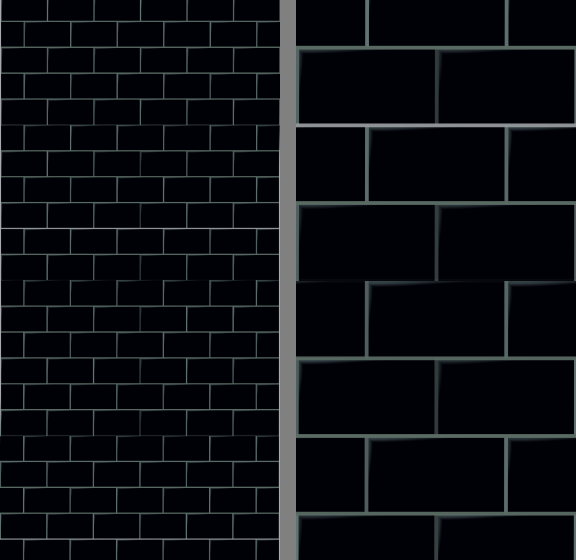
Left, the full canvas; right, a detail of the centre.
This pattern is drawn by a Shadertoy shader. Its source:

```glsl
#define PITCH vec2(0.1661, 0.09245)   // brick size, in canvas widths
#define FIRST_LINE 0.0763             // depth of the first bed line
#define LINE_WIDTH 0.0045
#define GLEAM_SIZE 0.0085
#define MARGIN_WIDTH 0.0038
#define FACE_COLOR vec3(0.0, 0.0, 0.026)
#define BED_COLOR vec3(0.35, 0.42, 0.385)
#define JOINT_COLOR vec3(0.35, 0.42, 0.41)
#define PALE_COLOR vec3(0.66, 0.66, 0.68)
#define GLEAM_COLOR vec3(0.19, 0.24, 0.26)

float hash(vec2 p) {
    return fract(sin(dot(p, vec2(127.1, 311.7))) * 43758.5);
}

// Share of a pixel covered by a line at signed distance d
float lineCoverage(float d, float width, float pixel) {
    float low = max(d - 0.5 * pixel, -0.5 * width);
    float high = min(d + 0.5 * pixel, 0.5 * width);
    return clamp((high - low) / pixel, 0.0, 1.0);
}

// Soft bevel that narrows along an edge; along runs from 0 to 1
float bevel(float depth, float along) {
    float taper = 1.0 - smoothstep(0.05, 0.9, along);
    float size = GLEAM_SIZE * (0.2 + 0.8 * taper);
    return taper * (1.0 - smoothstep(0.25 * size, size, depth));
}

// Some bed lines are worn away, most of all the middle one
float bedStrength(float index) {
    float worn = mix(0.08, 0.35, min(abs(index - 10.0) / 6.0, 1.0));
    float strength = mod(index, 6.0) == 4.0 ? worn : 1.0;
    return strength * mix(0.88, 1.08, hash(vec2(index, 4.0)));
}

void mainImage(out vec4 fragColor, in vec2 fragCoord) {
    float pixel = 1.0 / iResolution.x;
    vec2 p = vec2(fragCoord.x, iResolution.y - fragCoord.y) * pixel;
    float fall = 1.0 - fragCoord.y / iResolution.y;

    // Running bond with a slight sideways drift
    float level = (p.y - FIRST_LINE) / PITCH.y;
    float row = floor(level);
    float stagger = mod(row, 2.0) == 0.0 ? 0.5 : 0.0;
    float course = (p.x - mix(0.0036, 0.0010, fall)) / PITCH.x - stagger;
    vec2 grid = vec2(course, level);
    vec2 cell = fract(grid);
    vec2 nearest = round(grid);
    vec2 toLine = (grid - nearest) * PITCH;

    // Brick face with gleams below its top and beside its left edge
    float top = bevel(cell.y * PITCH.y, cell.x);
    float left = bevel(cell.x * PITCH.x, cell.y);
    float shine = mix(0.75, 1.1, hash(vec2(floor(course), row)));
    vec3 color = mix(FACE_COLOR, GLEAM_COLOR, max(top, 0.8 * left) * shine);

    // Upright joints, with a faded stretch in the centre column
    float jointStrength = mix(0.85, 1.1, hash(vec2(nearest.x, row) + 9.0));
    if (nearest.x == 3.0 && stagger == 0.0 && abs(row - 10.0) < 6.0) {
        jointStrength *= 0.6;
    }
    float joint = lineCoverage(toLine.x, LINE_WIDTH, pixel);
    color = mix(color, JOINT_COLOR * jointStrength, joint);

    // Bed lines, a few of them pale
    float pale = mod(nearest.y, 12.0) == 8.0 ? 0.75 : 0.0;
    vec3 bedColor = mix(BED_COLOR, PALE_COLOR, pale);
    float bed = lineCoverage(toLine.y, LINE_WIDTH, pixel);
    color = mix(color, bedColor, min(bed * bedStrength(nearest.y), 1.0));

    // Pale side margins: the left one ends low, the right one starts high
    float leftEdge = lineCoverage(p.x - 0.5 * MARGIN_WIDTH, MARGIN_WIDTH, pixel);
    float rightEdge = lineCoverage(p.x - 1.0 + 0.5 * MARGIN_WIDTH, MARGIN_WIDTH, pixel);
    leftEdge *= 1.0 - smoothstep(0.70, 0.80, fall);
    rightEdge *= smoothstep(0.18, 0.32, fall);
    color = mix(color, PALE_COLOR, max(leftEdge, rightEdge));

    fragColor = vec4(color, 1.0);
}
```
